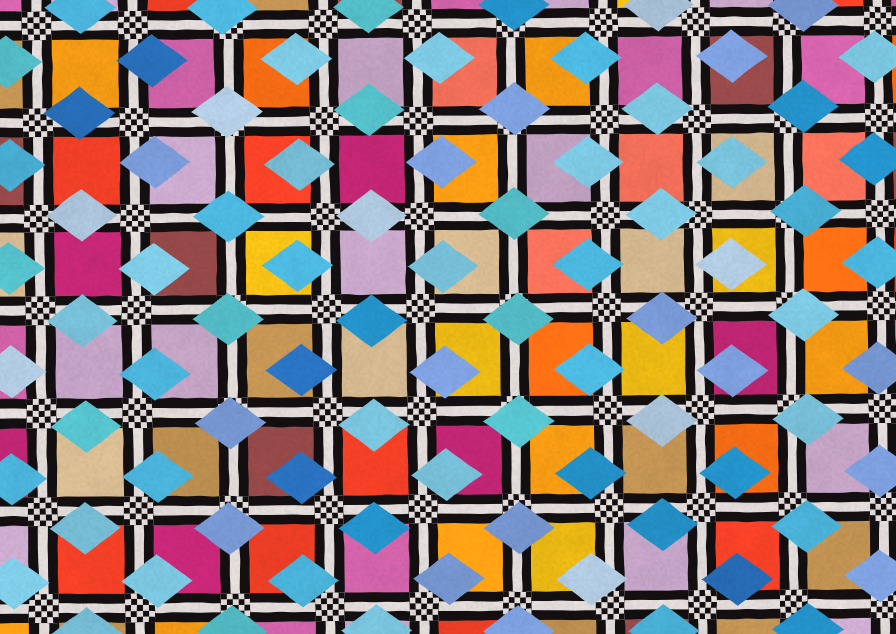
Give the GLSL for this pattern, as a WebGL 1 fragment shader.

```glsl
precision highp float;
// Painted patchwork: coloured tiles in a lattice of black-white-black bands
// with checkered crossings, overlaid by a wider, staggered lattice of blue
// diamonds. Hashes pick the paints; noise adds hand wobble and paper grain.

#define ROWS_TALL 6.7875                // canvas height in tile widths
#define TILE_ASPECT 1.04                // tile pitch, height over width
#define GRID_ORIGIN vec2(0.4625, 0.25)  // first band crossing, from top left
#define BAND_HALF 0.154                 // half width of a striped band
#define CHECKS 5.0                      // checks across one crossing
#define DIAMOND_PITCH vec2(1.546, 1.116)
#define DIAMOND_ORIGIN vec2(0.8875, 0.0625)
#define DIAMOND_HALF vec2(0.382, 0.283)
#define WOBBLE 0.012                    // unevenness of painted edges
#define GRAIN 0.045                     // strength of paper texture
#define INK vec3(0.075, 0.06, 0.065)
#define CHALK vec3(0.88, 0.855, 0.85)

uniform vec2 u_resolution;

float hash(vec2 p) {
  vec3 q = fract(vec3(p.xyx) * 0.1031);
  q += dot(q, q.yzx + 33.33);
  return fract((q.x + q.y) * q.z);
}

float noise(vec2 p) {
  vec2 i = floor(p), f = fract(p);
  f = f * f * (3.0 - 2.0 * f);
  return mix(mix(hash(i), hash(i + vec2(1, 0)), f.x),
             mix(hash(i + vec2(0, 1)), hash(i + vec2(1, 1)), f.x), f.y);
}

vec3 tilePaint(float k) {
  if (k < 0.5) return vec3(0.60, 0.29, 0.29);   // brown
  if (k < 1.5) return vec3(0.98, 0.62, 0.08);   // orange
  if (k < 2.5) return vec3(0.83, 0.72, 0.56);   // beige
  if (k < 3.5) return vec3(0.95, 0.25, 0.15);   // red
  if (k < 4.5) return vec3(0.78, 0.65, 0.78);   // lavender
  if (k < 5.5) return vec3(0.94, 0.74, 0.08);   // yellow
  if (k < 6.5) return vec3(0.83, 0.39, 0.67);   // pink
  if (k < 7.5) return vec3(0.75, 0.57, 0.32);   // ochre
  if (k < 8.5) return vec3(0.77, 0.15, 0.46);   // magenta
  if (k < 9.5) return vec3(0.98, 0.45, 0.36);   // coral
  if (k < 10.5) return vec3(0.79, 0.66, 0.80);  // lilac
  return vec3(0.98, 0.43, 0.08);                // deep orange
}

vec3 diamondPaint(float r) {
  if (r < 0.24) return vec3(0.48, 0.77, 0.87);  // light cyan
  if (r < 0.46) return vec3(0.29, 0.70, 0.85);  // sky
  if (r < 0.60) return vec3(0.33, 0.75, 0.79);  // turquoise
  if (r < 0.76) return vec3(0.48, 0.61, 0.85);  // periwinkle
  if (r < 0.87) return vec3(0.14, 0.58, 0.80);  // azure
  if (r < 0.94) return vec3(0.68, 0.78, 0.87);  // pale blue
  return vec3(0.16, 0.44, 0.74);                // deep blue
}

// Coverage from a signed distance, smoothed over one pixel
float fill(float dist, float px) {
  return clamp(0.5 - dist / px, 0.0, 1.0);
}

// Band stripes and checkered crossings over the tiles
vec3 lattice(vec2 p, float px) {
  // Slight bow and dip of the ruled lines
  float bow = (p.x - 5.0) / 5.0, dip = (p.y - 3.27) / 0.75;
  vec2 g = p - GRID_ORIGIN;
  g.x -= 0.0375 - 0.0875 * bow * bow;
  g.y = (g.y + 0.07 * exp(-dip * dip)) / TILE_ASPECT;

  // Strides of 5 and 3 keep neighbouring tiles different
  vec2 tile = floor(g);
  float pick = 5.0 * tile.x + 3.0 * tile.y + floor(3.0 * hash(tile + 21.0));
  vec3 col = tilePaint(mod(pick, 12.0)) * (0.96 + 0.08 * hash(tile + 57.0));

  vec2 d = (fract(g + 0.5) - 0.5) * vec2(1.0, TILE_ASPECT);
  vec2 a = abs(d);
  float stripe = BAND_HALF / 3.0;
  col = mix(col, mix(INK, CHALK, fill(a.y - stripe, px)), fill(a.y - BAND_HALF, px));
  col = mix(col, mix(INK, CHALK, fill(a.x - stripe, px)), fill(a.x - BAND_HALF, px));

  float freq = 3.14159 * CHECKS / (2.0 * BAND_HALF);
  vec2 s = clamp(cos(d * freq) / (freq * px), -0.5, 0.5);
  vec3 check = mix(INK, CHALK, 0.5 - 2.0 * s.x * s.y);
  return mix(col, check, fill(max(a.x, a.y) - BAND_HALF, px));
}

// Two interleaved diamond grids, each diamond a little off its place
vec3 diamonds(vec3 col, vec2 p, float px) {
  vec2 h = DIAMOND_HALF;
  for (int i = 0; i < 2; i++) {
    float layer = float(i);
    vec2 q = (p - DIAMOND_ORIGIN) / DIAMOND_PITCH + 0.5 * layer;
    vec2 id = floor(q + 0.5);
    vec2 seed = id + 41.0 + 37.0 * layer;
    vec2 r = (q - id) * DIAMOND_PITCH;
    r += 0.04 * (vec2(hash(seed + 5.0), hash(seed + 11.0)) - 0.5);
    float dist = (abs(r.x) / h.x + abs(r.y) / h.y - 1.0) * h.x * h.y / length(h);
    vec3 paint = diamondPaint(hash(seed)) * (0.95 + 0.1 * hash(seed + 17.0));
    col = mix(col, paint, fill(dist, px));
  }
  return col;
}

void main() {
  float px = ROWS_TALL / u_resolution.y;
  vec2 p = vec2(gl_FragCoord.x, u_resolution.y - gl_FragCoord.y) * px;
  vec2 paper = p;

  // Lean of the whole sheet, then unsteady brush edges
  p += vec2(-0.012 * (p.y - 3.0), 0.006 * (p.x - 4.8));
  p += WOBBLE * (vec2(noise(paper * 7.0), noise(paper * 7.0 + 50.0)) - 0.5);

  vec3 col = diamonds(lattice(p, px), p, px);

  // Brush blotches and paper grain
  float wear = 0.6 * noise(paper * 38.0) + 0.4 * noise(paper * 5.0 + 9.0) - 0.5;
  gl_FragColor = vec4(col * (1.0 + 2.0 * GRAIN * wear), 1.0);
}
```
